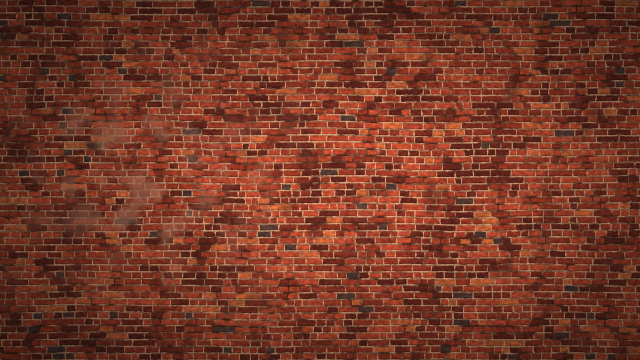
This texture is drawn by a Shadertoy shader. Its source:

```glsl
const float ROWS = 53.0;
const float STRETCHERS = 33.0;
const float HEADER_EVERY = 6.0;
const float JOINT_HALF = 0.085; // in row heights

const vec3 DARK_BRICK = vec3(0.33, 0.125, 0.095);
const vec3 RED_BRICK = vec3(0.52, 0.19, 0.125);
const vec3 BRIGHT_BRICK = vec3(0.66, 0.26, 0.165);
const vec3 ORANGE_BRICK = vec3(0.74, 0.37, 0.20);
const vec3 CHARCOAL = vec3(0.24, 0.19, 0.175);
const vec3 MORTAR = vec3(0.75, 0.56, 0.42);
const vec3 SOOT = vec3(0.23, 0.115, 0.085);
const vec3 DUST = vec3(0.64, 0.43, 0.34);

float hash(vec2 p) {
    vec3 h = fract(p.xyx * 0.1031);
    h += dot(h, h.yzx + 33.33);
    return fract((h.x + h.y) * h.z);
}

float cornerSlope(vec2 cell, vec2 offset) {
    float angle = 6.2832 * hash(cell);
    return dot(vec2(cos(angle), sin(angle)), offset);
}

// Gradient noise, roughly -0.7 to 0.7
float noise(vec2 p) {
    vec2 i = floor(p), f = p - i;
    vec2 u = f * f * f * (f * (f * 6.0 - 15.0) + 10.0);
    vec2 e = vec2(1.0, 0.0);
    float low = mix(cornerSlope(i, f), cornerSlope(i + e, f - e), u.x);
    float high = mix(cornerSlope(i + e.yx, f - e.yx), cornerSlope(i + 1.0, f - 1.0), u.x);
    return mix(low, high, u.y);
}

float fbm(vec2 p) {
    float sum = 0.0, amp = 1.0;
    for (int i = 0; i < 4; i++) {
        sum += amp * noise(p);
        p = mat2(1.6, 1.2, -1.2, 1.6) * p + 17.3;
        amp *= 0.5;
    }
    return sum;
}

float jointAt(float i, float row, float jitter) {
    return i + jitter * (hash(vec2(i, row)) - 0.5);
}

// Left edge, right edge and id of the brick containing x
vec3 brickSpan(float x, float row, float jitter, float splitChance) {
    float i = floor(x);
    i += step(jointAt(i + 1.0, row, jitter), x) - step(x, jointAt(i, row, jitter));
    float left = jointAt(i, row, jitter), right = jointAt(i + 1.0, row, jitter);
    float id = 2.0 * i;
    if (hash(vec2(i + 61.0, row + 19.0)) < splitChance) {
        float middle = mix(left, right, 0.5);
        if (x < middle) right = middle;
        else { left = middle; id += 1.0; }
    }
    return vec3(left, right, id);
}

float boxDistance(vec2 p, vec2 halfSize, float radius) {
    vec2 d = abs(p) - halfSize + radius;
    return length(max(d, 0.0)) + min(max(d.x, d.y), 0.0) - radius;
}

vec3 brickColour(vec2 id, float patchTone) {
    float tone = clamp(hash(id + 7.0) + 0.5 * patchTone, 0.0, 1.0);
    vec3 colour = mix(DARK_BRICK, RED_BRICK, smoothstep(0.0, 0.5, tone));
    colour = mix(colour, BRIGHT_BRICK, smoothstep(0.5, 1.0, tone));
    float rare = hash(id + 91.0);
    colour = mix(colour, ORANGE_BRICK, 0.8 * step(0.95, rare));
    return mix(colour, CHARCOAL, 0.85 * step(rare, 0.03));
}

float vignette(vec2 uv) {
    vec2 c = (uv - vec2(0.54, 0.5)) * vec2(1.7, 1.6);
    return mix(1.13, 0.5, smoothstep(0.1, 1.25, length(c)));
}

void mainImage(out vec4 fragColor, in vec2 fragCoord) {
    vec2 uv = fragCoord / iResolution.xy;
    vec2 wall = fragCoord / iResolution.y * ROWS;
    float pixel = ROWS / iResolution.y;

    // Uneven courses
    vec2 q = wall;
    q.y += 0.35 * noise(wall * 0.07) + 0.06 * noise(wall * 0.6);
    q.x += 0.12 * noise(wall * 0.8 + 40.0);
    float row = floor(q.y);

    // Stretcher courses with an occasional course of headers
    float header = step(mod(row, HEADER_EVERY), 0.5);
    float stretcher = ROWS * iResolution.x / iResolution.y / STRETCHERS;
    float unit = stretcher * mix(1.0, 0.56, header);
    float x = q.x / unit + 0.5 * mod(row, 2.0) + 0.3 * hash(vec2(row, 5.0));
    vec3 span = brickSpan(x, row, 0.36, mix(0.3, 0.0, header));
    vec2 id = vec2(span.z, row);

    // Worn brick outline
    vec2 local = vec2((x - 0.5 * (span.x + span.y)) * unit, q.y - row - 0.5);
    vec2 halfSize = vec2(0.5 * (span.y - span.x) * unit, 0.5) - JOINT_HALF;
    halfSize.y -= 0.05 * hash(id + 23.0);
    float edge = boxDistance(local, halfSize, 0.1) + 0.09 * noise(wall * 2.3);
    float brickMask = 1.0 - smoothstep(-0.55 * pixel, 0.55 * pixel, edge);

    // Brick faces
    float patches = fbm(wall * 0.085 + 11.0);
    float grain = fbm(wall * vec2(1.3, 2.2));
    vec3 brick = brickColour(id, patches) * (1.0 + 0.32 * grain);
    brick *= mix(0.75, 1.06, smoothstep(-0.45, -0.15, local.y));

    // Mortar, with eroded and sooty stretches
    float erosion = smoothstep(-0.05, 0.5, fbm(wall * 0.32 + 70.0));
    vec3 mortar = mix(MORTAR * (1.0 + 0.2 * grain), SOOT, 0.9 * erosion);
    mortar = mix(mortar, SOOT, 0.4 * smoothstep(0.3, 0.5, local.y));
    vec3 colour = mix(mortar, brick, brickMask);

    // Pale dust on the left, soot and scattered stains
    vec2 dustOffset = (uv - vec2(0.2, 0.52)) * vec2(5.0, 3.6);
    float dust = exp(-dot(dustOffset, dustOffset)) * smoothstep(-0.15, 0.6, fbm(wall * 0.22 + 31.0));
    dust += 0.22 * smoothstep(0.3, 0.85, fbm(wall * 0.12 + 53.0));
    colour = mix(colour, DUST, min(0.75 * dust, 0.6));
    colour = mix(colour, SOOT, 0.45 * smoothstep(0.2, 0.8, fbm(wall * 0.18 + 97.0)));

    fragColor = vec4(clamp(colour * vignette(uv), 0.0, 1.0), 1.0);
}
```
